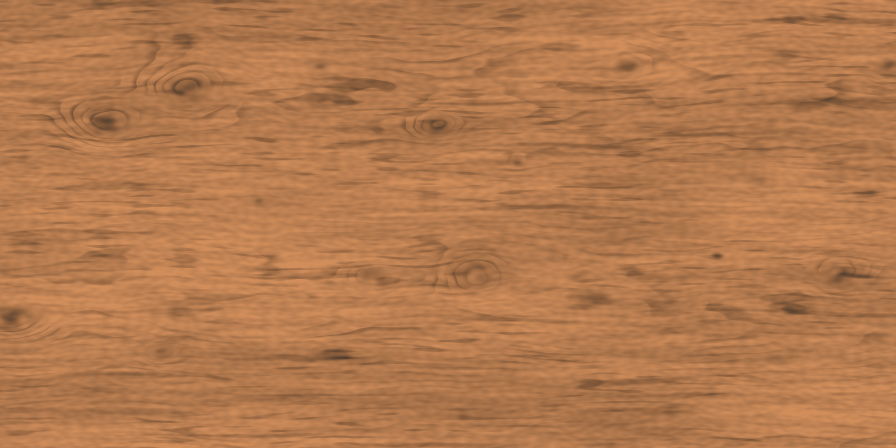
A WebGL 2 fragment shader for this texture:

```glsl
#version 300 es
precision highp float;
// Warm brown timber with horizontal grain, arched ring figure and knots.
// Rings are contour lines of a warped height field; fibres, pores and
// streaks are stretched gradient noise that bends around the knots.

uniform vec2 u_resolution;
out vec4 fragColor;

const float TAU = 6.28319;
const vec3  WOOD_HUE = vec3(1.0, 0.678, 0.435);   // scaled by tone
const vec3  DARK_HUE = vec3(1.0, 0.74, 0.54);     // greyer, for the deepest marks
const float BASE_TONE = 0.727;
const float MIN_TONE = 0.32;
const float MAX_TONE = 0.82;

const float RING_DENSITY = 34.0;    // rings per canvas height
const float RING_WARP = 5.0;
const float RING_DARK = 0.17;
const float BAND_CENTRE = 0.33;     // height of the first arched band
const float BAND_PERIOD = 0.45;

const int   KNOT_COUNT = 16;
const float KNOT_DARK = 0.24;
const float KNOT_LIFT = 5.0;        // rings added around a knot
const float PORE_DARK = 0.13;
const float STREAK_DARK = 0.13;
const float FLECK_DARK = 0.24;

float random(vec2 cell) {
    uvec2 q = uvec2(ivec2(cell)) * uvec2(1597334673u, 3812015801u);
    uint h = (q.x ^ q.y) * 1597334673u;
    h ^= h >> 15;
    h *= 3812015801u;
    h ^= h >> 13;
    return float(h >> 16) / 65536.0;
}

float cornerSlope(vec2 cell, vec2 offset) {
    float a = TAU * random(cell);
    return dot(vec2(cos(a), sin(a)), offset);
}

// Gradient noise, roughly -0.7 to 0.7
float noise(vec2 p) {
    vec2 i = floor(p), f = p - i;
    vec2 u = f * f * f * (f * (f * 6.0 - 15.0) + 10.0);
    vec2 e = vec2(1.0, 0.0);
    return mix(mix(cornerSlope(i, f), cornerSlope(i + e, f - e), u.x),
               mix(cornerSlope(i + e.yx, f - e.yx), cornerSlope(i + 1.0, f - 1.0), u.x), u.y);
}

// x: ring lift, y: dark core, z: vertical bend of the fibres
vec3 knots(vec2 p, float aspect) {
    vec3 sum = vec3(0.0);
    for (int k = 0; k < KNOT_COUNT; k++) {
        float id = float(k);
        float rx = random(vec2(id, 101.0)), ry = random(vec2(id, 102.0));
        float size = random(vec2(id, 103.0));
        float band = BAND_CENTRE + BAND_PERIOD * float(k % 2);
        vec2 centre = vec2((id + rx) / float(KNOT_COUNT) * aspect,
                           band + (ry - 0.5) * mix(0.5, 0.1, size));
        float radius = mix(0.02, 0.07, size * size);
        vec2 d = (p - centre) / (radius * vec2(1.35, 0.8));
        float halo = exp(-dot(d, d));
        float core = exp(-5.0 * dot(d, d));
        sum += vec3(halo * (0.3 + 0.7 * size), core, (centre.y - p.y) * halo * 0.6);
    }
    return sum;
}

// Dark late-wood lines, sharp on one side and soft on the other
float ringLines(vec2 p, float lift) {
    float phase = TAU * (p.y - BAND_CENTRE) / BAND_PERIOD;
    float level = RING_DENSITY * (p.y - 0.85 * BAND_PERIOD / TAU * sin(phase));
    level += RING_WARP * noise(p * vec2(1.7, 5.0) + 7.0);
    level += 1.1 * noise(p * vec2(5.0, 14.0) + 31.0);
    level += 0.35 * noise(p * vec2(14.0, 50.0)) + KNOT_LIFT * lift;
    float edge = clamp(fwidth(level), 0.1, 0.5);
    float f = fract(level);
    float line = smoothstep(0.45, 0.88, f) * (1.0 - smoothstep(1.0 - edge, 1.0, f));
    float patchy = smoothstep(-0.25, 0.4, noise(p * vec2(4.0, 17.0) + 53.0));
    float figure = 0.6 + 0.4 * cos(phase);
    return line * patchy * figure * (0.4 + 0.9 * random(vec2(floor(level), 211.0)));
}

void main() {
    float aspect = u_resolution.x / u_resolution.y;
    vec2 p = gl_FragCoord.xy / u_resolution.y;
    vec3 knot = knots(p, aspect);

    // Grain coordinates follow slow waves and part around knots
    vec2 g = p;
    g.y += 0.03 * noise(p * vec2(1.6, 3.0) + 17.0) + 0.006 * noise(p * vec2(6.0, 12.0)) + knot.z;

    // Broad shading, fibres and speckle
    float tone = BASE_TONE;
    tone += 0.10 * noise(p * vec2(1.0, 4.5) + 3.0);
    tone += 0.09 * noise(g * vec2(2.5, 32.0) + 11.0);
    tone += 0.09 * noise(g * vec2(7.0, 85.0) + 23.0);
    tone += 0.08 * noise(g * vec2(45.0, 115.0) + 41.0);

    // Short pores gathered in drifts, long streaks, and small dark flecks
    float drift = smoothstep(-0.35, 0.35, noise(g * vec2(2.0, 11.0) + 61.0));
    float pores = smoothstep(0.12, 0.42, noise(g * vec2(11.0, 105.0) + 71.0));
    float streaks = smoothstep(0.22, 0.5, noise(g * vec2(1.8, 48.0) + 83.0));
    float flecks = smoothstep(0.42, 0.62, noise(g * vec2(6.0, 27.0) + 97.0));
    flecks *= 0.65 + 0.8 * noise(g * vec2(12.0, 100.0) + 5.0);
    tone -= PORE_DARK * pores * (0.25 + 0.75 * drift);
    tone -= STREAK_DARK * streaks * (0.3 + 0.7 * drift) + FLECK_DARK * flecks;

    // Rings and knots
    tone -= RING_DARK * ringLines(p, knot.x);
    tone -= KNOT_DARK * knot.y * (0.65 + 1.1 * noise(p * vec2(28.0, 55.0) + 19.0));
    tone -= 0.035 * min(knot.x, 1.0);

    tone = clamp(tone, MIN_TONE, MAX_TONE);
    vec3 hue = mix(DARK_HUE, WOOD_HUE, smoothstep(0.3, 0.56, tone));
    fragColor = vec4(tone * hue, 1.0);
}
```
